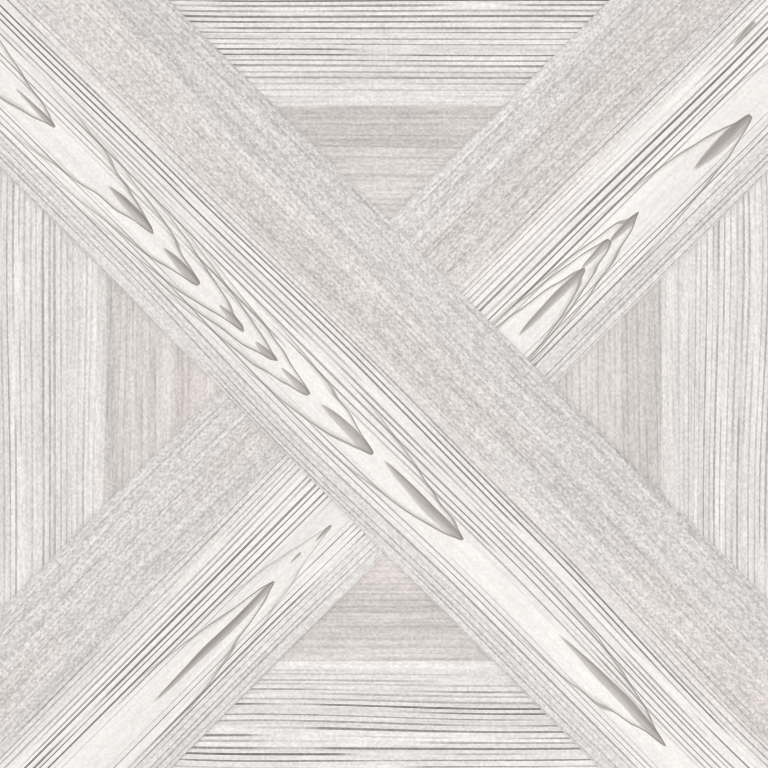
Write a Shadertoy shader that draws this texture.

```glsl
const float SQRT_HALF = 0.70710678;
const vec3 WARM = vec3(1.012, 0.997, 0.983);
const vec3 ROSE = vec3(1.028, 0.988, 0.968);
const vec3 KNOT_COLOR = vec3(0.54, 0.51, 0.49);

float hash(vec2 p) {
    vec3 h = fract(vec3(p.xyx) * 0.1031);
    h += dot(h, h.yzx + 33.33);
    return fract((h.x + h.y) * h.z);
}

float noise(vec2 p) {
    vec2 cell = floor(p), f = fract(p);
    f = f * f * (3.0 - 2.0 * f);
    return mix(mix(hash(cell), hash(cell + vec2(1, 0)), f.x),
               mix(hash(cell + vec2(0, 1)), hash(cell + vec2(1, 1)), f.x), f.y);
}

// Stretched fibres; q.x runs along the grain. Centred on zero.
float fibres(vec2 q) {
    return 0.35 * noise(q * vec2(2.0, 50.0))
         + 0.35 * noise(q * vec2(6.0, 170.0) + 17.0)
         + 0.3 * noise(q * vec2(30.0, 380.0) + 41.0) - 0.5;
}

// Small pores giving the pale grey wood its dotted surface
float pores(vec2 q) {
    return noise(q * vec2(330.0, 430.0)) - 0.5;
}

// Dark growth lines with uneven spacing, weight and breaks
float growthLines(vec2 q, float spacing) {
    float row = (q.y + 0.012 * noise(q * vec2(3.0, 14.0))) / spacing;
    float id = floor(row);
    float center = mix(0.35, 0.65, hash(vec2(id, 6.0)));
    float width = mix(0.06, 0.2, hash(vec2(id, 3.0)));
    float line = 1.0 - smoothstep(width * 0.4, width + 0.14, abs(fract(row) - center));
    float breaks = smoothstep(0.1, 0.5, noise(vec2(q.x * 8.0, id * 5.3)));
    return line * breaks * mix(0.4, 1.0, hash(vec2(id, 9.0)));
}

// Knot holds tip, length, across position and half width.
// Returns the almond's darkness and that of its nested arms.
vec2 knotMark(vec2 q, vec4 knot) {
    float back = knot.x - q.x;
    float s = clamp(back / knot.y, 0.0, 1.0);
    float side = q.y - knot.z;
    float halfWidth = knot.w * 1.8 * sqrt(s) * (1.0 - s);
    float inRange = smoothstep(0.0, 0.004, back) * (1.0 - smoothstep(0.9, 1.0, s));
    float almond = (1.0 - smoothstep(-0.001, 0.0018, abs(side) - halfWidth)) * inRange;
    almond *= mix(0.45, 0.95, smoothstep(-halfWidth, halfWidth + 0.001, side));

    float reach = 0.05 * (1.0 - exp(-max(back, 0.0) / 0.16));
    float gap = reach - abs(side);
    float edge = 1.0 - smoothstep(0.0005, 0.002, abs(gap));
    float shade = step(0.0, gap) * (1.0 - smoothstep(0.0, 0.006, gap));
    float fade = smoothstep(0.0, 0.004, back) * (1.0 - smoothstep(0.05, 0.34, back));
    float arms = max(edge * 0.75, shade * 0.35) * fade * smoothstep(0.003, 0.005, knot.w);
    return vec2(almond, arms);
}

// Diagonal plank: pale flowing half, smooth grey half, grey rims
vec3 plank(vec2 q, vec4 knots[9], float seed) {
    vec2 grain = q + seed;
    float across = q.y + 0.009 * (noise(grain * vec2(4.0, 30.0)) - 0.5);
    float grey = smoothstep(-0.015, 0.04, across);
    float rim = smoothstep(0.112, 0.13, abs(q.y));
    float heart = abs(across + 0.079);
    float pale = (1.0 - grey) * (1.0 - 0.7 * rim);

    float tone = mix(0.95, 0.845, grey);
    tone = mix(tone, mix(0.89, 0.855, grey), rim);
    tone += fibres(grain) * mix(0.1, 0.17, grey);
    tone += pores(grain) * mix(0.05, 0.15, max(grey, rim * 0.6));
    float clearHeart = smoothstep(0.012, 0.03, heart);
    tone -= growthLines(grain, 0.0068) * clearHeart * (0.36 * pale + 0.07);

    vec2 rough = vec2(noise(grain * vec2(30.0, 120.0)), noise(grain * vec2(14.0, 40.0))) - 0.5;
    vec2 bent = vec2(q.x, across) + rough * vec2(0.02, 0.004);
    vec2 mark = vec2(0.0);
    for (int i = 0; i < 9; i++) mark = max(mark, knotMark(bent, knots[i]));

    float rosy = exp(-pow((q.y - 0.055) / 0.04, 2.0)) * noise(grain * vec2(3.0, 24.0));
    vec3 wood = tone * mix(WARM, ROSE, rosy);
    wood = mix(wood, KNOT_COLOR, mark.y * 0.8);
    return mix(wood, KNOT_COLOR, mark.x * (0.85 + 0.5 * fibres(grain * 2.0)));
}

// Triangular panel: pale outer board, rosy inner board
vec3 panel(vec2 q, float depth, float lineWeight) {
    float inner = smoothstep(0.136, 0.143, depth);
    float outerLines = lineWeight * (1.0 - smoothstep(0.07, 0.14, depth));
    float tone = mix(0.91, 0.825, inner) + 0.05 * smoothstep(0.18, 0.28, depth);
    tone += fibres(q) * 0.19 + pores(q) * 0.09;
    tone -= growthLines(q, 0.0075) * (outerLines + 0.06);
    tone -= 0.04 * (1.0 - smoothstep(0.0, 0.003, abs(depth - 0.14)));
    float rosy = inner * mix(0.4, 1.0, noise(q * vec2(2.0, 25.0) + 8.0));
    return tone * mix(WARM, ROSE, rosy);
}

// Lay a strip over the base with a fine contact shadow
vec3 layStrip(vec3 base, vec3 strip, float across, float halfWidth, float pixel) {
    float d = abs(across) - halfWidth;
    base *= 1.0 - 0.07 * exp(-max(d, 0.0) / 0.003);
    strip *= 1.0 - 0.08 * exp(-abs(d) / 0.002);
    return mix(strip, base, smoothstep(-pixel, pixel, d));
}

void mainImage(out vec4 fragColor, in vec2 fragCoord) {
    vec2 p = fragCoord / iResolution.xy;
    float pixel = 1.0 / iResolution.y;
    vec2 falling = vec2(p.x + 1.0 - p.y, p.x + p.y - 1.0) * SQRT_HALF;
    vec2 rising = vec2(p.x + p.y, p.y - p.x) * SQRT_HALF;

    vec4 fallingKnots[9] = vec4[9](
        vec4(0.170, 0.07, -0.070, 0.005), vec4(0.356, 0.09, -0.073, 0.008),
        vec4(0.447, 0.07, -0.078, 0.008), vec4(0.526, 0.04, -0.079, 0.006),
        vec4(0.585, 0.04, -0.079, 0.006), vec4(0.644, 0.05, -0.079, 0.005),
        vec4(0.760, 0.10, -0.078, 0.007), vec4(0.930, 0.16, -0.073, 0.009),
        vec4(1.294, 0.20, -0.069, 0.009));
    vec4 risingKnots[9] = vec4[9](
        vec4(0.433, 0.24, -0.082, 0.009), vec4(0.477, 0.02, -0.078, 0.003),
        vec4(0.528, 0.03, -0.081, 0.004), vec4(1.006, 0.14, -0.081, 0.006),
        vec4(1.048, 0.05, -0.078, 0.005), vec4(1.098, 0.06, -0.080, 0.005),
        vec4(1.296, 0.11, -0.086, 0.009), vec4(1.385, 0.05, -0.011, 0.003),
        vec4(1.450, 0.04, -0.081, 0.004));

    // Panels follow the nearest canvas side
    vec2 border = min(p, 1.0 - p);
    bool horizontal = border.y < border.x;
    vec3 color = panel(horizontal ? p : p.yx + 3.0, min(border.x, border.y),
                       horizontal ? 0.34 : 0.12);

    // Crossing planks, falling one on top
    color = layStrip(color, plank(rising, risingKnots, 5.0), rising.y + 0.006, 0.152, pixel);
    color = layStrip(color, plank(falling, fallingKnots, 11.0), falling.y, 0.155, pixel);
    fragColor = vec4(clamp(color, 0.0, 1.0), 1.0);
}
```
